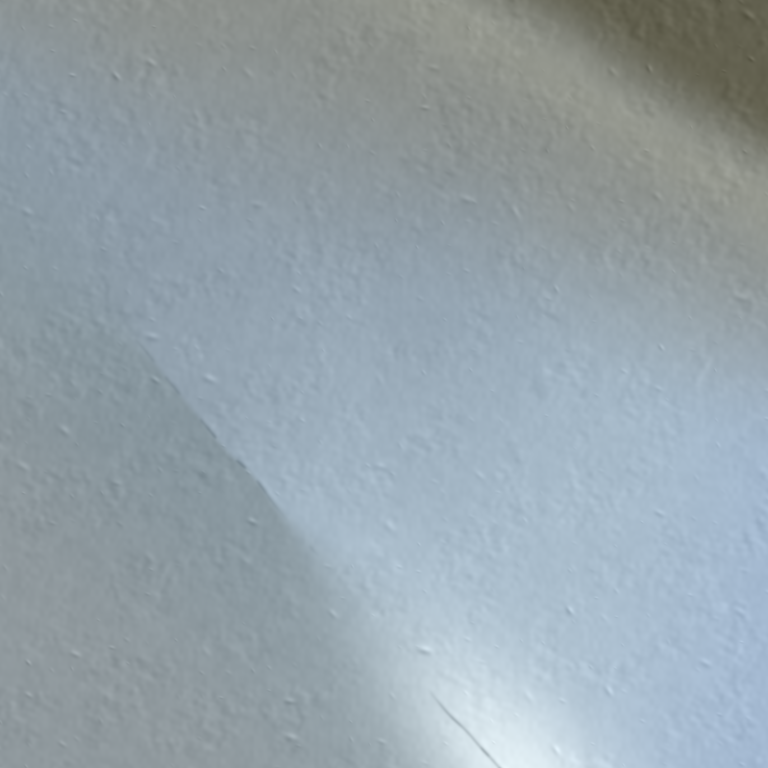
This texture is drawn by a three.js fragment shader. Its source:

```glsl
// A worn, softly lit floor: a blue-grey sheen, a shaded corner and a diagonal seam
// with a glare at its lower end. Smooth colour fields are blended by distance to
// slanted lines, then patchy embossed noise and scattered dents add the grain.
varying vec2 vUv;

const vec3 SHEEN_DIM    = vec3(0.550, 0.608, 0.655);
const vec3 SHEEN_BRIGHT = vec3(0.652, 0.730, 0.792);
const vec3 SKY_TINT     = vec3(0.610, 0.700, 0.825);
const vec3 WARM_GREY    = vec3(0.545, 0.562, 0.545);
const vec3 SHADE        = vec3(0.385, 0.378, 0.310);
const vec3 PANEL_NEAR   = vec3(0.530, 0.590, 0.622);
const vec3 PANEL_FAR    = vec3(0.558, 0.595, 0.612);
const vec3 GLARE        = vec3(0.900, 0.950, 0.970);

const vec2 SEAM_START = vec2(0.150, 0.590);
const vec2 SEAM_DIR   = vec2(0.644, -0.765);

float hash(vec2 p) {
  vec3 q = fract(p.xyx * 0.1031);
  q += dot(q, q.yzx + 33.33);
  return fract((q.x + q.y) * q.z);
}

float noise(vec2 p) {
  vec2 i = floor(p), f = fract(p);
  f = f * f * f * (f * (f * 6.0 - 15.0) + 10.0);
  float low  = mix(hash(i), hash(i + vec2(1.0, 0.0)), f.x);
  float high = mix(hash(i + vec2(0.0, 1.0)), hash(i + vec2(1.0, 1.0)), f.x);
  return mix(low, high, f.y);
}

vec2 rotate(vec2 p, float angle) {
  float c = cos(angle), s = sin(angle);
  return vec2(c * p.x - s * p.y, s * p.x + c * p.y);
}

float bell(float x, float width) {
  return exp(-x * x / (width * width));
}

// Difference of two shifted noise samples, like relief under slanting light
float emboss(vec2 p, vec2 shift) {
  return noise(p + shift) - noise(p - shift);
}

// Sparse dents, each with a lit and a shaded flank
float dents(vec2 uv, float cells, float share) {
  vec2 p = uv * cells, cell = floor(p);
  vec2 centre = 0.3 + 0.4 * vec2(hash(cell + 17.0), hash(cell + 43.0));
  vec2 q = rotate(fract(p) - centre, 0.2 + 0.9 * hash(cell + 71.0));
  q /= vec2(0.14, 0.075) * (0.5 + 0.6 * hash(cell + 95.0));
  float strength = step(1.0 - share, hash(cell)) * (0.4 + hash(cell + 29.0));
  return strength * (q.y + 0.1) * exp(-dot(q, q));
}

// Sheen, warm grey band and shaded corner
vec3 floorLight(vec2 uv, float waver) {
  float toGlow = 0.6 * uv.x - uv.y + 0.08 * waver;
  vec3 col = mix(SHEEN_DIM, SHEEN_BRIGHT, smoothstep(-0.62, 0.20, toGlow));
  col = mix(col, SKY_TINT, 0.65 * smoothstep(0.62, 1.05, uv.x - 0.35 * uv.y));

  float band = uv.y + 0.4 * uv.x - 0.96 + 0.05 * waver;
  col = mix(col, WARM_GREY, smoothstep(-0.17, 0.20, band));

  float corner = uv.y + 0.57 * uv.x - 1.37 + 0.02 * waver;
  col += vec3(0.035, 0.030, 0.012) * bell(corner + 0.06, 0.06);
  return mix(col, SHADE, smoothstep(-0.05, 0.07, corner));
}

// Dimmer panel left of the seam; its edge blurs towards both ends
vec3 addPanel(vec3 col, float side, float along) {
  float blur = mix(0.15, 0.006, smoothstep(-0.18, 0.10, along));
  blur += 0.09 * smoothstep(0.30, 0.58, along);
  vec3 panel = mix(PANEL_NEAR, PANEL_FAR, smoothstep(0.0, 0.33, side));
  return mix(col, panel, smoothstep(-blur, blur, side));
}

vec3 addGlare(vec3 col, vec2 uv) {
  vec2 p = uv - vec2(0.69, -0.03);
  float along = dot(p, SEAM_DIR);
  float across = dot(p, vec2(-SEAM_DIR.y, SEAM_DIR.x));
  float core = bell(along, 0.24) * bell(across, 0.092);
  float halo = bell(length(p), 0.34);
  return mix(col, GLARE, clamp(0.84 * core + 0.14 * halo, 0.0, 1.0));
}

void main() {
  vec2 uv = vUv;
  float waver = noise(uv * 5.0 + 3.0) + 0.5 * noise(uv * 11.0) - 0.75;

  vec2 fromSeam = uv - SEAM_START;
  float along = dot(fromSeam, SEAM_DIR);
  float side = dot(fromSeam, vec2(SEAM_DIR.y, -SEAM_DIR.x));
  side += 0.006 * (noise(vec2(along * 18.0, 5.0)) - 0.5);

  vec3 col = addPanel(floorLight(uv, waver), side, along);
  col = addGlare(col, uv);

  // Broken hairline, then a faint dark crack inside the glare
  float broken = smoothstep(0.35, 0.8, noise(vec2(along * 55.0, 9.0)));
  float worn = smoothstep(0.02, 0.10, along) * (1.0 - smoothstep(0.30, 0.5, along));
  float crack = smoothstep(0.63, 0.68, along) * (0.6 + 0.4 * broken);
  col -= (0.07 * worn * broken + 0.19 * crack) * bell(side, 0.0024);
  col += 0.018 * (worn * broken + crack) * bell(side + 0.006, 0.003);

  // Patchy soft grain, slanted only a little
  vec2 grainUv = rotate(uv, 0.5) * vec2(0.8, 1.0);
  float patchy = 0.35 + 1.1 * smoothstep(0.3, 0.8, noise(uv * 24.0 + 13.0));
  float grain = 0.020 * patchy * emboss(grainUv * 75.0, vec2(0.2, 0.3));
  grain += 0.022 * patchy * emboss(grainUv * 140.0 + 31.0, vec2(0.25, 0.35));
  grain += 0.020 * (noise(uv * vec2(165.0, 105.0)) - 0.5);
  grain += 0.014 * (noise(uv * 48.0 + 7.0) - 0.5);
  grain += 0.110 * dents(uv, 17.0, 0.22) + 0.055 * dents(uv + 0.37, 31.0, 0.3);
  col += grain + 0.008 * waver;

  gl_FragColor = vec4(clamp(col, 0.0, 1.0), 1.0);
}
```
